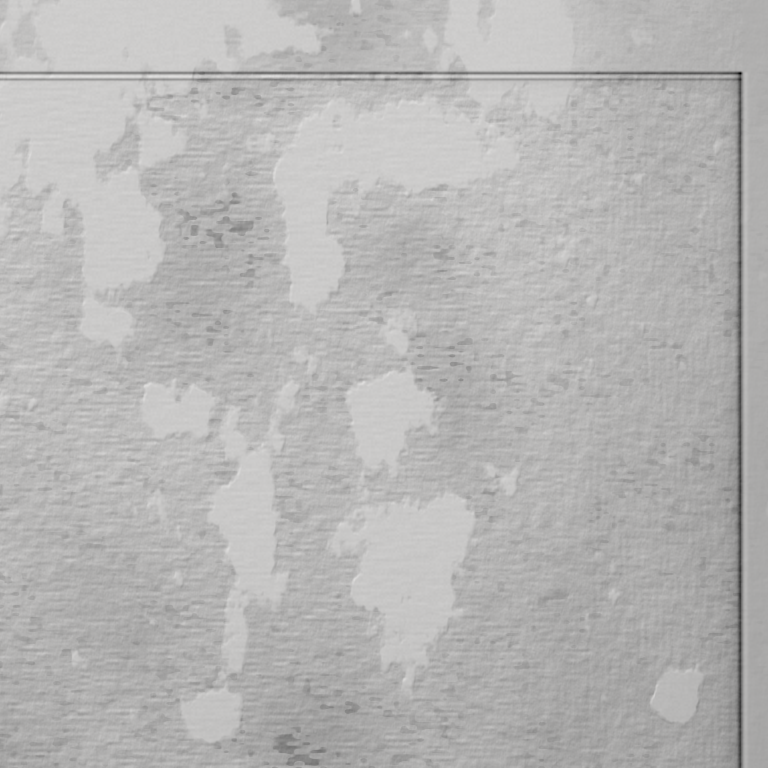
This texture is drawn by a Shadertoy shader. Its source:

```glsl
const vec2 FRAME_CORNER = vec2(0.965, 0.905);
const vec2 LIGHT_STEP = vec2(-0.0012, 0.0022);
const float RELIEF_GAIN = 0.34;
const float PATCH_RAGGEDNESS = 1.35;
const float PATCH_THRESHOLD = 0.40;
const vec3 PLASTER_TINT = vec3(1.004, 1.0, 0.996);

// Ellipses: centre, radii
const vec4 PATCHES[12] = vec4[12](
    vec4(0.09, 0.84, 0.14, 0.09), vec4(0.14, 0.69, 0.05, 0.12),
    vec4(0.52, 0.80, 0.13, 0.055), vec4(0.40, 0.70, 0.04, 0.12),
    vec4(0.505, 0.45, 0.040, 0.11), vec4(0.535, 0.26, 0.075, 0.11),
    vec4(0.325, 0.32, 0.045, 0.14), vec4(0.225, 0.46, 0.04, 0.05),
    vec4(0.28, 0.075, 0.04, 0.04), vec4(0.885, 0.09, 0.035, 0.045),
    vec4(0.67, 0.95, 0.085, 0.10), vec4(0.18, 0.97, 0.19, 0.06));
const vec4 STAINS[6] = vec4[6](
    vec4(0.31, 0.875, 0.07, 0.03), vec4(0.28, 0.71, 0.08, 0.15),
    vec4(0.53, 0.67, 0.07, 0.07), vec4(0.59, 0.46, 0.06, 0.13),
    vec4(0.43, 0.96, 0.08, 0.06), vec4(0.40, 0.04, 0.10, 0.06));

float hash(vec2 p) {
    vec3 q = fract(vec3(p.xyx) * 0.1031);
    q += dot(q, q.yzx + 33.33);
    return fract((q.x + q.y) * q.z);
}

float noise(vec2 p) {
    vec2 i = floor(p), f = fract(p);
    f = f * f * (3.0 - 2.0 * f);
    return mix(mix(hash(i), hash(i + vec2(1, 0)), f.x),
               mix(hash(i + vec2(0, 1)), hash(i + vec2(1, 1)), f.x), f.y);
}

float fbm(vec2 p) {
    float sum = 0.0, amp = 0.5;
    for (int i = 0; i < 4; i++) {
        sum += amp * noise(p);
        p = mat2(0.8, 0.6, -0.6, 0.8) * p * 2.03 + 17.0;
        amp *= 0.5;
    }
    return sum / 0.9375;
}

float blob(vec2 p, vec4 e) {
    vec2 d = (p - e.xy) / e.zw;
    return exp(-dot(d, d));
}

// Ragged skim coat: 0 on bare ground, 1 on smooth plaster
float plasterCover(vec2 p) {
    float field = 0.0;
    for (int i = 0; i < 12; i++) field = max(field, blob(p, PATCHES[i]));
    float ragged = fbm(p * vec2(30.0, 21.0) + 5.0) - 0.5;
    return smoothstep(-0.10, 0.12, field - PATCH_THRESHOLD + ragged * PATCH_RAGGEDNESS);
}

// Canvas threads, crossed towards the right
float weave(vec2 p) {
    float rows = noise(p * vec2(55.0, 230.0));
    float columns = noise(p * vec2(210.0, 38.0) + 40.0);
    return mix(rows, columns, 0.15 + 0.4 * smoothstep(0.55, 0.85, p.x));
}

float surfaceHeight(vec2 p, float cover) {
    float bare = 0.75 * fbm(p * vec2(68.0, 56.0)) + 0.32 * weave(p);
    float smoothCoat = 0.45 + 0.10 * weave(p) + 0.15 * fbm(p * 45.0);
    return mix(bare, smoothCoat + 0.18, cover);
}

float stripe(float d, float width) {
    float w = max(width, 0.7 / iResolution.y);
    return exp(-d * d / (w * w));
}

void mainImage(out vec4 fragColor, in vec2 fragCoord) {
    vec2 p = fragCoord / iResolution.xy;
    vec2 edge = p - FRAME_CORNER;
    float border = smoothstep(-0.002, 0.002, max(edge.x, edge.y));

    // Relief lit from the upper left
    float cover = plasterCover(p);
    vec2 q = p + LIGHT_STEP;
    float slope = surfaceHeight(p, cover) - surfaceHeight(q, plasterCover(q));
    float relief = slope * RELIEF_GAIN * mix(1.0, 0.5, border);

    // Broad tone and stains
    float stain = 0.0;
    for (int i = 0; i < 6; i++) stain = max(stain, blob(p, STAINS[i]));
    float ground = mix(0.695, 0.755, smoothstep(0.1, 0.95, p.y));
    ground += 0.08 * (fbm(p * vec2(7.0, 5.0)) - 0.5);
    ground -= 0.055 * stain;
    float tone = mix(ground, 0.79 + 0.02 * p.y, cover * 0.85);
    tone -= 0.055 * smoothstep(0.60, 1.0, p.x) + 0.02 * smoothstep(0.35, 0.0, p.y);

    // Pits and thread gaps in the bare ground
    float pits = smoothstep(0.60, 0.82, noise(p * vec2(95.0, 190.0) + 9.0));
    pits *= smoothstep(0.42, 0.65, fbm(p * 24.0 + 3.0));
    tone -= pits * (1.0 - cover) * (0.06 + 0.07 * stain) * (1.0 - 0.5 * border);
    tone += relief + 0.018 * (noise(p * 380.0) - 0.5);

    // Outer margin
    tone = mix(tone, tone * 0.25 + 0.51, 0.7 * smoothstep(0.0, 0.004, edge.x));

    // Upper moulding: groove, highlight and second groove
    float alongTop = smoothstep(0.003, -0.001, edge.x);
    float rightward = smoothstep(0.2, 0.9, p.x);
    tone -= alongTop * 0.29 * stripe(edge.y, 0.0020);
    tone += alongTop * 0.07 * stripe(edge.y + 0.0045, 0.0020);
    tone -= alongTop * mix(0.20, 0.15, rightward) * stripe(edge.y + 0.0085, 0.0018);
    tone -= alongTop * 0.09 * rightward * exp(edge.y * 90.0) * step(edge.y, 0.0);

    // Right moulding: groove, inner shadow and outer glint
    float alongRight = smoothstep(0.003, -0.001, edge.y);
    tone -= alongRight * 0.26 * stripe(edge.x + 0.001, 0.0032);
    tone -= alongRight * 0.12 * exp(edge.x * 85.0) * step(edge.x, 0.0);
    tone += alongRight * 0.05 * stripe(edge.x - 0.006, 0.003);

    fragColor = vec4(clamp(tone * PLASTER_TINT, 0.0, 1.0), 1.0);
}
```
